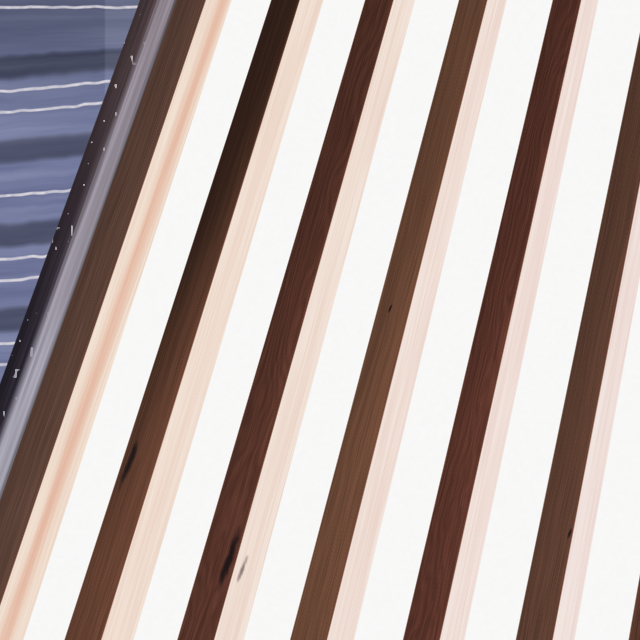
A Shadertoy shader for this pattern:

```glsl
// Slanted two-tone wooden slats fanning over white, with a metal rail and a blue lined panel.

float hash(vec2 p) {
    vec3 q = fract(p.xyx * vec3(0.1031, 0.103, 0.0973));
    q += dot(q, q.yzx + 33.33);
    return fract((q.x + q.y) * q.z);
}

float noise(vec2 p) {
    vec2 i = floor(p), f = fract(p);
    f = f * f * (3.0 - 2.0 * f);
    return mix(mix(hash(i), hash(i + vec2(1, 0)), f.x),
               mix(hash(i + vec2(0, 1)), hash(i + vec2(1, 1)), f.x), f.y);
}

float fbm(vec2 p) {
    float sum = 0.0, amp = 0.5;
    for (int i = 0; i < 4; i++) {
        sum += amp * noise(p);
        p = p * 2.03 + 17.3;
        amp *= 0.5;
    }
    return sum;
}

// Per slat: dark-face colour, and how much it darkens towards the top
const vec4 TONES[7] = vec4[7](
    vec4(0.36, 0.26, 0.22, 0.05), vec4(0.40, 0.26, 0.20, 0.50),
    vec4(0.35, 0.21, 0.17, 0.15), vec4(0.43, 0.29, 0.22, 0.12),
    vec4(0.36, 0.21, 0.17, 0.15), vec4(0.37, 0.25, 0.20, 0.10),
    vec4(0.36, 0.23, 0.18, 0.10));

// Knots: slat coordinate, height, half length, strength
const vec4 KNOTS[5] = vec4[5](
    vec4(1.08, 0.277, 0.050, 0.85), vec4(2.26, 0.128, 0.065, 0.90),
    vec4(2.41, 0.112, 0.030, 0.45), vec4(3.13, 0.518, 0.009, 0.80),
    vec4(5.30, 0.167, 0.012, 0.85));

vec3 darkWood(vec2 p, float id) {
    vec4 tone = TONES[int(id)];
    float swirl = mod(id, 2.0) < 0.5 && id > 1.0 ? 1.0 : 0.3;
    float warp = fbm(vec2(p.x * 4.0 + id * 9.0, p.y * 6.0));
    float rings = sin(p.x * 70.0 + warp * 40.0 * swirl + p.y * 12.0 * swirl);
    float fibre = fbm(vec2(p.x * 90.0 + id * 31.0 + warp * 4.0, p.y * 9.0));
    vec3 col = tone.rgb * (0.84 + 0.32 * fibre + 0.06 * rings * swirl);
    float shadow = smoothstep(0.25, 1.0, p.y + 0.25 - p.x);
    return col * (1.0 - tone.a * shadow) * (0.93 + 0.3 * p.x);
}

vec3 paleWood(vec2 p, float id) {
    float fibre = fbm(vec2(p.x * 60.0 + id * 23.0 + 3.0 * noise(p * 5.0), p.y * 6.0));
    vec3 col = mix(vec3(0.94, 0.87, 0.81), vec3(0.94, 0.88, 0.86), id / 5.0);
    col -= vec3(0.05, 0.10, 0.11) * (fibre - 0.4);
    // Pink heartwood streak on the outermost slat
    float streak = exp(-pow((p.x - 0.47 - 0.04 * noise(p * 4.0)) / 0.06, 2.0));
    return col - vec3(0.05, 0.16, 0.19) * streak * (id < 0.5 ? 0.8 : 0.05);
}

vec3 panel(vec2 uv) {
    float depth = 1.0 - uv.y;
    float wobble = 0.003 * (noise(uv * vec2(60, 25)) - 0.5);
    float row = (depth + uv.x * 0.09 * smoothstep(0.0, 0.12, depth) + wobble - 0.0117) / 0.1315 + 0.3;
    float f = fract(row), k = floor(row);
    float tint = fbm(vec2(uv.x * 4.0, row * 9.0));
    vec3 col = mix(vec3(0.37, 0.40, 0.54), vec3(0.55, 0.57, 0.70), tint);
    float band = smoothstep(0.45, 0.85, cos(6.2832 * (f - 0.02)));
    col *= 1.0 - 0.32 * band;
    col *= mix(1.0, 0.76, smoothstep(0.80, 1.0, uv.y));
    col += 0.06 * smoothstep(0.162, 0.166, uv.x);
    // Paired white cords, with gaps in the sequence
    float upper = k == 2.0 ? 1.0 : abs(f - 0.3);
    float lower = k == 0.0 ? 1.0 : abs(f - 0.55);
    float aa = 1.0 / (iResolution.y * 0.1315);
    float cord = 1.0 - smoothstep(0.017 - aa, 0.017 + aa, min(upper, lower));
    return mix(col, vec3(0.87, 0.85, 0.87), cord * (0.7 + 0.3 * noise(uv * 150.0)));
}

vec3 rail(float s, vec2 uv, float aa) {
    float streak = noise(vec2(s * 60.0, uv.y * 7.0));
    vec3 tube = mix(vec3(0.17, 0.15, 0.19), vec3(0.31, 0.25, 0.26), smoothstep(0.4, 1.0, uv.y));
    tube *= 0.75 + 0.5 * streak * smoothstep(-0.4, -0.2, s);
    tube += 0.45 * smoothstep(0.88, 0.95, noise(uv * vec2(160, 90)));
    vec3 face = mix(vec3(0.70, 0.70, 0.76), vec3(0.57, 0.53, 0.57), uv.y);
    face *= 0.88 + 0.2 * streak;
    face *= 1.0 - 0.35 * smoothstep(-0.05, 0.0, s);
    return mix(tube, face, smoothstep(-0.24 - aa, -0.16 + aa, s));
}

void mainImage(out vec4 fragColor, in vec2 fragCoord) {
    vec2 uv = fragCoord / iResolution.xy;

    // Slat coordinate: lines of constant s fan out towards the bottom
    float pitch = mix(0.1763, 0.1466, uv.y);
    float s = (uv.x - mix(-0.077, 0.276, uv.y)) / pitch;
    float aa = 1.0 / (iResolution.x * pitch);
    float id = clamp(floor(s), 0.0, 6.0);
    vec2 p = vec2(s - id, uv.y);

    // Dark face, pale face, then the white gap
    float seam = mix(0.333, 0.311, uv.y);
    float paleEnd = mix(0.643, 0.586, uv.y) - 0.023 * id;
    vec3 dark = darkWood(p, id);
    dark = mix(dark, vec3(0.45, 0.25, 0.18), 0.4 * smoothstep(seam - 0.03, seam, p.x));
    vec3 wood = mix(dark, paleWood(p, id), smoothstep(seam - aa, seam + aa, p.x));
    for (int i = 0; i < 5; i++) {
        vec4 knot = KNOTS[i];
        vec2 d = vec2((s - knot.x) / (0.012 + knot.z * 0.6), (uv.y - knot.y) / knot.z);
        d.x -= 0.5 * d.y;
        float blot = 1.0 - smoothstep(0.2, 1.0, length(d) + 0.9 * (fbm(uv * vec2(110, 50)) - 0.4));
        wood = mix(wood, vec3(0.11, 0.08, 0.09), blot * knot.w);
    }
    vec3 white = vec3(0.972, 0.972, 0.97) + 0.008 * (noise(uv * 200.0) - 0.5);
    vec3 col = mix(wood, white, smoothstep(paleEnd - aa, paleEnd + aa, p.x));
    if (s > 1.0) col = mix(white, col, smoothstep(0.0, 2.0 * aa, p.x));

    // Rail and panel left of the first slat
    col = mix(rail(s, uv, aa), col, smoothstep(-aa, aa, s));
    col = mix(panel(uv), col, smoothstep(-0.39 - aa, -0.39 + aa, s));
    fragColor = vec4(col, 1.0);
}
```
